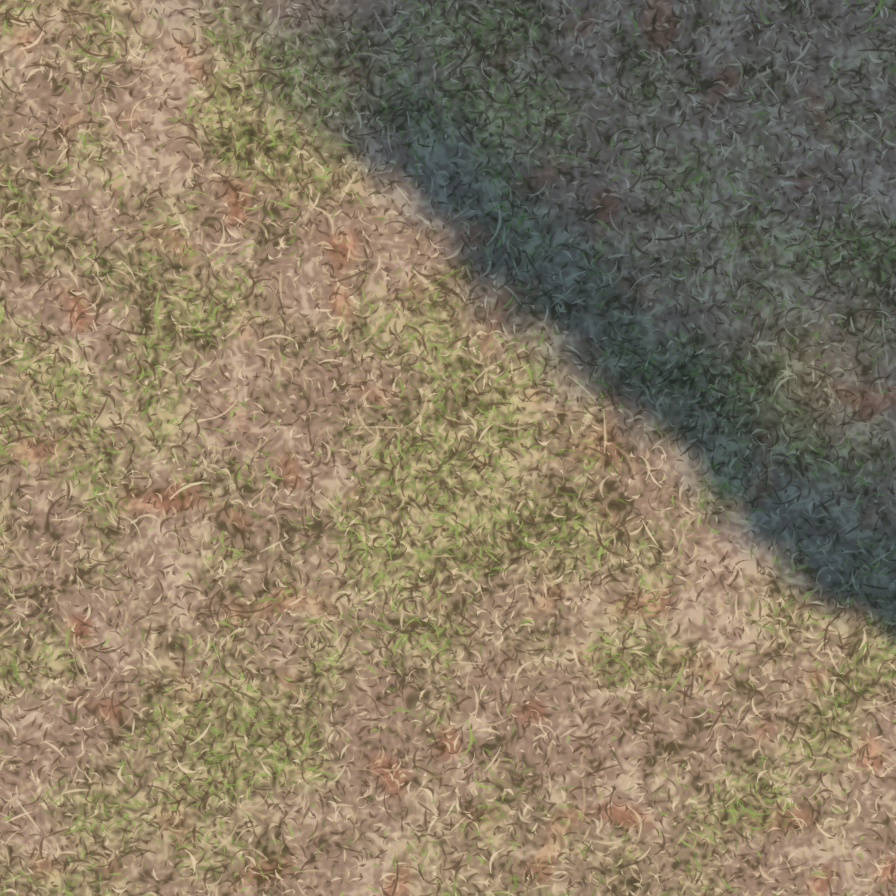
This texture is drawn by a Shadertoy shader. Its source:

```glsl
// Dry, trampled lawn with bare soil, sparse grass and a soft diagonal shadow.

vec3 hash3(vec2 p) {
    vec3 q = fract(vec3(p.xyx) * vec3(0.1031, 0.1030, 0.0973));
    q += dot(q, q.yxz + 33.33);
    return fract((q.xxy + q.yzz) * q.zyx);
}

vec2 gradientAt(vec2 cell) {
    float angle = 6.2832 * hash3(cell + 71.0).x;
    return vec2(cos(angle), sin(angle));
}

// Gradient noise, roughly -0.7 to 0.7
float noise(vec2 p) {
    vec2 i = floor(p), f = fract(p);
    vec2 u = f * f * f * (f * (f * 6.0 - 15.0) + 10.0);
    vec2 e = vec2(1.0, 0.0);
    float low = mix(dot(gradientAt(i), f), dot(gradientAt(i + e), f - e), u.x);
    float high = mix(dot(gradientAt(i + e.yx), f - e.yx), dot(gradientAt(i + 1.0), f - 1.0), u.x);
    return mix(low, high, u.y);
}

float clump(vec2 p, vec2 center, float radius) {
    vec2 d = (p - center) / radius;
    return exp(-dot(d, d));
}

// Share of grass against bare soil
float grassCover(vec2 p) {
    float patches = 0.40 + 0.55 * noise(p * 5.0 + 3.7) + 0.55 * noise(p * 13.0 + 9.1);
    patches += 0.5 * clump(p, vec2(0.47, 0.41), 0.09) + 0.35 * clump(p, vec2(0.30, 0.15), 0.09);
    patches += 0.4 * clump(p, vec2(0.31, 0.86), 0.08) + 0.3 * clump(p, vec2(0.17, 0.70), 0.06);
    return smoothstep(0.15, 0.85, patches);
}

// Soil and matted thatch
vec3 ground(vec2 p, float grass) {
    vec2 warp = 0.012 * vec2(noise(p * 25.0), noise(p * 25.0 + 40.0));
    vec2 q = p + warp;
    float detail = mix(0.75, 1.25, grass);
    float tone = 0.54 + 0.28 * noise(q * 8.0) + 0.34 * noise(q * 28.0 + 5.0);
    tone += detail * (0.46 * noise(q * 70.0 + 17.0) + 0.42 * noise(q * 145.0 + 31.0));
    vec3 color = mix(vec3(0.38, 0.33, 0.25), vec3(0.61, 0.51, 0.44), smoothstep(0.12, 0.50, tone));
    color = mix(color, vec3(0.77, 0.68, 0.59), smoothstep(0.50, 0.86, tone));
    vec3 olive = vec3(0.56, 0.54, 0.37) * (0.55 + 0.82 * tone);
    color = mix(color, olive, 0.65 * grass);
    float rust = smoothstep(0.18, 0.5, noise(p * 17.0 + 60.0)) * (1.0 - grass);
    return color * mix(vec3(1.0), vec3(1.0, 0.88, 0.83), rust);
}

vec3 bladeColor(vec3 rnd, float grass) {
    vec3 straw = mix(vec3(0.70, 0.60, 0.44), vec3(0.88, 0.81, 0.68), rnd.y);
    vec3 green = mix(vec3(0.36, 0.45, 0.20), vec3(0.62, 0.70, 0.39), rnd.y);
    vec3 gap = mix(vec3(0.27, 0.23, 0.17), vec3(0.44, 0.35, 0.27), rnd.y);
    vec3 color = rnd.x < 0.08 + 0.62 * grass ? green : straw;
    return rnd.z < 0.36 ? gap : color;
}

// One layer of short, bent blades scattered on a jittered grid
vec3 addBlades(vec3 color, vec2 p, float cells, float seed, float soft) {
    vec2 base = floor(p * cells);
    for (int y = -1; y <= 1; y++)
    for (int x = -1; x <= 1; x++) {
        vec2 cell = base + vec2(x, y);
        vec3 place = hash3(cell + seed);
        vec3 shape = hash3(cell + seed + 127.0);
        vec3 tint = hash3(cell + seed + 251.0);
        vec2 center = (cell + place.xy) / cells;
        float grass = grassCover(center);
        if (shape.z > 0.42 + 0.45 * grass) continue;

        float angle = 6.2832 * place.z;
        vec2 along = vec2(cos(angle), sin(angle));
        vec2 d = p - center;
        vec2 q = vec2(dot(d, along), dot(d, vec2(-along.y, along.x)));
        float halfLength = (0.20 + 0.55 * shape.x * shape.x) / cells;
        q.y += (shape.y - 0.5) * q.x * q.x / halfLength;
        float taper = 1.0 - 0.6 * smoothstep(0.0, halfLength, abs(q.x));
        float width = (0.0007 + 0.0013 * shape.y) * taper;
        float dist = length(vec2(max(abs(q.x) - halfLength, 0.0), q.y)) - width;
        float cover = 1.0 - smoothstep(-soft, soft, dist);
        color = mix(color, bladeColor(tint, grass), cover * (0.40 + 0.45 * tint.y));
    }
    return color;
}

// Bluish tree shadow: darkest along its lower edge, broken up farther in
vec3 shade(vec2 p) {
    float d = dot(p, vec2(0.667, 0.745)) - 0.855;
    d += 0.045 * noise(p * 6.0 + 12.0) + 0.022 * noise(p * 22.0 + 8.0);
    float inside = smoothstep(-0.025, 0.045, d);
    inside *= mix(0.3, 1.0, smoothstep(0.24, 0.47, p.x + 0.05 * noise(p * 9.0)));
    float core = smoothstep(-0.01, 0.05, d) * (1.0 - smoothstep(0.08, 0.20, d));
    core *= smoothstep(0.36, 0.5, p.x);
    vec3 dim = mix(vec3(0.55, 0.65, 0.76), vec3(0.42, 0.55, 0.66), core);
    dim += vec3(0.18, 0.15, 0.06) * clump(p, vec2(0.91, 0.57), 0.08);
    return mix(vec3(1.03, 1.02, 1.01), dim, inside);
}

void mainImage(out vec4 fragColor, in vec2 fragCoord) {
    vec2 p = fragCoord / iResolution.xy;
    float soft = max(0.0012, 0.7 / iResolution.y);
    vec3 color = ground(p, grassCover(p));

    // Fine litter first, long blades on top
    for (int i = 0; i < 6; i++) {
        float layer = float(i);
        color = addBlades(color, p + 0.137 * layer * 0.01, 104.0 - 15.0 * layer, 37.0 * layer + 11.0, soft);
    }

    fragColor = vec4(clamp(color * shade(p), 0.0, 1.0), 1.0);
}
```
